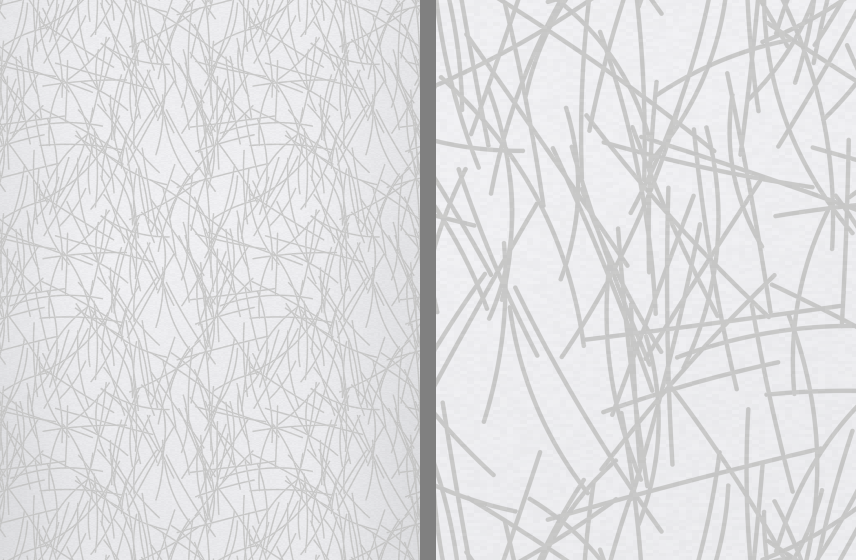
Left, the full canvas; right, a detail of the centre.
A Shadertoy shader for this pattern:

```glsl
#define CELL vec2(0.125, 0.137)
#define REPEAT vec2(4.0, 3.0)
#define STRANDS 9
#define HALF_WIDTH 0.00175
#define MIN_REACH 0.055
#define MAX_REACH 0.122
#define BEND 0.024
#define GRAIN 0.022
#define GROUND vec3(0.937, 0.937, 0.948)
#define SHADE vec3(0.855, 0.857, 0.868)
#define THREAD vec3(0.785, 0.785, 0.783)

vec4 hash4(vec3 p) {
    vec4 q = fract(p.xyzx * vec4(0.1031, 0.1030, 0.0973, 0.1099));
    q += dot(q, q.wzxy + 33.33);
    return fract((q.xxyz + q.yzzw) * q.zywx);
}

// Distance to a shallow parabolic arc centred on the origin
float arcDistance(vec2 p, float tilt, float reach, float bend) {
    vec2 along = vec2(sin(tilt), cos(tilt));
    vec2 q = vec2(dot(p, along), dot(p, vec2(along.y, -along.x)));
    float x = clamp(q.x, -reach, reach);
    float k = bend / (reach * reach);
    float across = (q.y - k * x * x + 0.4 * bend) / sqrt(1.0 + 4.0 * k * k * x * x);
    return length(vec2(q.x - x, across));
}

// Nearest strand among the neighbouring cells
float strandDistance(vec2 p) {
    vec2 home = floor(p / CELL);
    float nearest = 1.0;
    for (int j = -1; j <= 1; j++)
    for (int i = -1; i <= 1; i++) {
        vec2 cell = home + vec2(i, j);
        vec2 id = mod(cell, REPEAT);
        float flow = 0.25 * sin(id.x * 2.7 + id.y * 1.9);
        for (int s = 0; s < STRANDS; s++) {
            vec4 h = hash4(vec3(id + 3.0, float(s) + 7.0));
            vec4 g = hash4(vec3(id + 19.0, float(s) + 41.0));
            vec2 centre = (cell + h.xy) * CELL;
            float t = 2.0 * h.z - 1.0;
            float tilt = t * (0.4 + 1.15 * t * t) + flow;
            float reach = mix(MIN_REACH, MAX_REACH, h.w);
            float bend = BEND * (2.0 * g.x - 1.0) * reach / MAX_REACH;
            nearest = min(nearest, arcDistance(p - centre, tilt, reach, bend));
        }
    }
    return nearest;
}

// Broad sheen: bright middle, dim sides and lower corners
float dimming(vec2 uv) {
    float sides = smoothstep(0.22, 0.56, abs(uv.x - 0.48));
    float low = 1.0 - smoothstep(0.0, 0.65, uv.y);
    float drift = sin(uv.x * 5.0 + 1.3 * sin(uv.y * 6.0)) * sin(uv.y * 7.0 + 1.0);
    return clamp(0.08 + 0.5 * sides + 0.22 * low + 0.25 * sides * low + 0.08 * drift, 0.0, 1.0);
}

void mainImage(out vec4 fragColor, in vec2 fragCoord) {
    vec2 uv = fragCoord / iResolution.xy;
    vec2 p = fragCoord / iResolution.x;
    float soft = 0.7 / iResolution.x;

    float dim = dimming(uv);
    float cover = 1.0 - smoothstep(HALF_WIDTH - soft, HALF_WIDTH + soft, strandDistance(p));
    vec3 color = mix(mix(GROUND, SHADE, dim), THREAD - 0.012 * dim, cover);

    // Fine weave, stretched sideways
    vec2 weave = floor(p * vec2(190.0, 380.0));
    color += GRAIN * (hash4(vec3(weave, 5.0)).x - 0.5);
    fragColor = vec4(color, 1.0);
}
```
